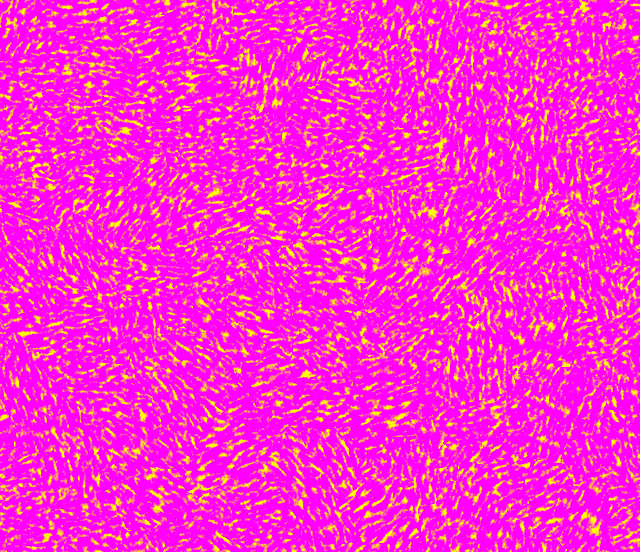
Write a WebGL 1 fragment shader that draws this texture.

```glsl
precision highp float;
// Fine yellow flecks on magenta, combed into patches that each lean their own way.
uniform vec2 u_resolution;

const vec3 MAGENTA = vec3(1.0, 0.0, 1.0);
const vec3 YELLOW = vec3(1.0, 1.0, 0.0);
const float TAU = 6.2831853;
const float PATCHES = 9.0;   // patches per canvas height

float hash(vec2 p) {
  vec3 q = fract(p.xyx * vec3(0.1031, 0.1030, 0.0973));
  q += dot(q, q.yzx + 33.33);
  return fract((q.x + q.y) * q.z);
}

// Dot product of a lattice point's random unit gradient with the offset.
float slope(vec2 lattice, vec2 offset) {
  float a = TAU * hash(lattice);
  return dot(vec2(cos(a), sin(a)), offset);
}

float gradientNoise(vec2 p) {
  vec2 i = floor(p);
  vec2 f = p - i;
  vec2 w = f * f * f * (f * (f * 6.0 - 15.0) + 10.0);
  vec2 e = vec2(1.0, 0.0);
  float low = mix(slope(i, f), slope(i + e.xy, f - e.xy), w.x);
  float high = mix(slope(i + e.yx, f - e.yx), slope(i + e.xx, f - e.xx), w.x);
  return mix(low, high, w.y);
}

// Nearest scattered patch: xy is its centre, z its random value.
vec3 nearestPatch(vec2 p, float density) {
  vec2 home = floor(p * density);
  vec3 nearest = vec3(0.0);
  float best = 1e3;
  for (int y = -1; y <= 1; y++) {
    for (int x = -1; x <= 1; x++) {
      vec2 cell = home + vec2(float(x), float(y));
      vec2 jitter = vec2(hash(cell + 11.3), hash(cell + 47.9));
      vec2 centre = (cell + jitter) / density;
      float d = distance(p, centre);
      if (d < best) {
        best = d;
        nearest = vec3(centre, hash(cell + 83.1));
      }
    }
  }
  return nearest;
}

// Broad lean of the grain: shallow on the left, steep on the right.
float grainLean(vec2 p) {
  float left = mix(-0.6, 0.35, smoothstep(0.45, 0.75, p.y));
  return mix(left, 1.15, smoothstep(0.55, 0.8, p.x));
}

// Coordinates along and across a direction.
vec2 alignTo(vec2 p, float angle) {
  vec2 dir = vec2(cos(angle), sin(angle));
  return vec2(dot(p, dir), dot(p, vec2(-dir.y, dir.x)));
}

// Short flecks, longer strokes and fine grit summed into one height.
float grainHeight(vec2 p) {
  vec2 warp = vec2(gradientNoise(p * 20.0), gradientNoise(p * 20.0 + 31.7));
  vec3 area = nearestPatch(p + 0.06 * warp, PATCHES);
  float angle = grainLean(area.xy) + 1.9 * (area.z - 0.5);
  vec2 q = alignTo(p - area.xy, angle);
  q.y += 0.006 * gradientNoise(q * 24.0 + 60.0 * area.z);

  float variety = fract(area.z * 7.3);
  vec2 shift = vec2(173.0, 91.0) * area.z;
  float flecks = gradientNoise(q * vec2(mix(52.0, 84.0, variety), 128.0) + shift);
  float strokes = gradientNoise(q * vec2(26.0, 118.0) + shift + 57.0);
  float grit = gradientNoise(p * 205.0);
  float crowding = gradientNoise(p * 12.0 + 5.0);
  float strokeShare = mix(0.6, 0.3, variety);
  return 0.85 * flecks + strokeShare * strokes + 0.35 * grit + 0.1 * crowding;
}

void main() {
  vec2 p = gl_FragCoord.xy / u_resolution.y;
  float fleck = clamp((grainHeight(p) - 0.035) / 0.4, 0.0, 1.0);
  gl_FragColor = vec4(mix(MAGENTA, YELLOW, fleck), 1.0);
}
```
